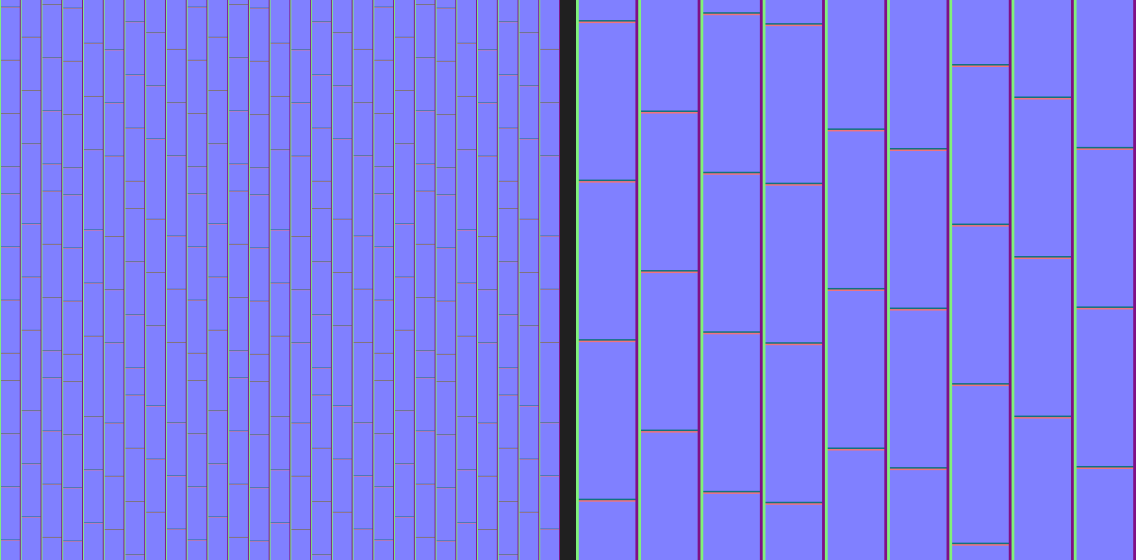
Left, the full canvas; right, a detail of the centre.
Write a Shadertoy shader that draws this texture map.

```glsl
// Normal map of narrow upright planks with staggered butt joints.
// Each plank edge is a thin bevel band, box filtered to the pixel size;
// nine column offsets repeat in whole tiles, so every border wraps.

#define TILES 3.0             // pattern tiles across and down
#define COLUMNS 9             // plank columns per tile
#define PLANKS 3.51           // plank lengths per tile height
#define SIDE_WIDTH 0.045      // side bevel, in column widths
#define JOINT_WIDTH 0.0027    // end bevel, in tile heights
#define FLAT_FACE vec3(0.50, 0.50, 1.00)
#define LEFT_BEVEL vec3(0.50, 0.95, 0.48)
#define RIGHT_BEVEL vec3(0.50, 0.06, 0.53)
#define TOP_BEVEL vec3(0.95, 0.45, 0.48)
#define BOTTOM_BEVEL vec3(0.06, 0.45, 0.50)

// Height of the first joint below the tile top, for each column
const float firstJoint[COLUMNS] = float[COLUMNS](
    0.0385, 0.200, 0.0245, 0.044, 0.232, 0.267, 0.117, 0.175, 0.265);

// Share of a pixel of the given size, centred at x, inside the band [a, b]
float bandCoverage(float x, float a, float b, float size) {
    float overlap = min(b, x + 0.5 * size) - max(a, x - 0.5 * size);
    return clamp(overlap / size, 0.0, 1.0);
}

// Signed distance to the nearest whole number
float nearestOffset(float x) {
    return x - floor(x + 0.5);
}

// Plank face with the bevels of its end joints; depth runs downwards
vec3 plankFace(int column, float depth, float pixel) {
    float steps = (fract(depth) - firstJoint[column]) * PLANKS;
    float offset = nearestOffset(steps) / PLANKS;
    float above = bandCoverage(offset, -JOINT_WIDTH, 0.0, pixel);
    float below = bandCoverage(offset, 0.0, JOINT_WIDTH, pixel);
    return FLAT_FACE * (1.0 - above - below)
         + BOTTOM_BEVEL * above + TOP_BEVEL * below;
}

void mainImage(out vec4 fragColor, in vec2 fragCoord) {
    vec2 uv = fragCoord / iResolution.xy;
    vec2 pixel = TILES / iResolution.xy;

    // Column position and face
    float x = uv.x * TILES * float(COLUMNS);
    int column = int(floor(x)) % COLUMNS;
    vec3 face = plankFace(column, (1.0 - uv.y) * TILES, pixel.y);

    // Side bevels meet at each column boundary
    float side = nearestOffset(x);
    float size = pixel.x * float(COLUMNS);
    float right = bandCoverage(side, -SIDE_WIDTH, 0.0, size);
    float left = bandCoverage(side, 0.0, SIDE_WIDTH, size);

    vec3 color = face * (1.0 - left - right)
               + LEFT_BEVEL * left + RIGHT_BEVEL * right;
    fragColor = vec4(color, 1.0);
}
```
